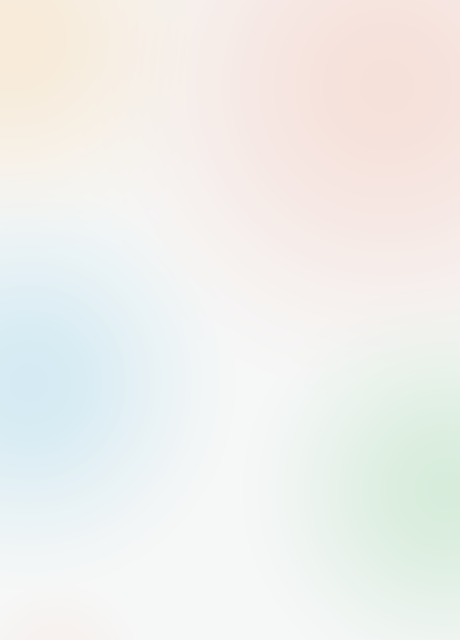
This background is drawn by a WebGL 2 fragment shader. Its source:

```glsl
#version 300 es
precision highp float;
// Soft pastel backdrop: peach, cream, blue and green glows on near-white.
// Each glow is a compact smooth falloff around a centre, eased into faint
// concentric rings; positions and radii are in units of the canvas height.

uniform vec2 u_resolution;
out vec4 fragColor;

// Blends a round glow of the given tint, fading to nothing at the radius.
vec3 addGlow(vec3 base, vec2 p, vec2 centre, float radius, vec3 tint) {
    float amount = 1.0 - smoothstep(0.0, radius, distance(p, centre));
    // Gentle terraces leave barely visible contour rings
    float level = amount * 26.0;
    float terraced = floor(level) + smoothstep(0.25, 0.75, fract(level));
    return mix(base, tint, terraced / 26.0);
}

void main() {
    vec2 p = gl_FragCoord.xy / u_resolution.y;
    p.x *= 0.71875 * u_resolution.y / u_resolution.x; // keep the layout at any aspect

    vec3 colour = vec3(0.964, 0.969, 0.968);

    // Upper glows
    colour = addGlow(colour, p, vec2(0.605, 0.865), 0.530, vec3(0.964, 0.880, 0.855));
    colour = addGlow(colour, p, vec2(0.022, 0.940), 0.365, vec3(0.971, 0.920, 0.850));

    // Side glows
    colour = addGlow(colour, p, vec2(0.045, 0.402), 0.350, vec3(0.834, 0.919, 0.952));
    colour = addGlow(colour, p, vec2(0.698, 0.234), 0.345, vec3(0.846, 0.926, 0.864));

    // Faint blush along the lower left edge
    colour = addGlow(colour, p, vec2(0.090, -0.040), 0.150, vec3(0.970, 0.938, 0.928));

    fragColor = vec4(colour, 1.0);
}
```
